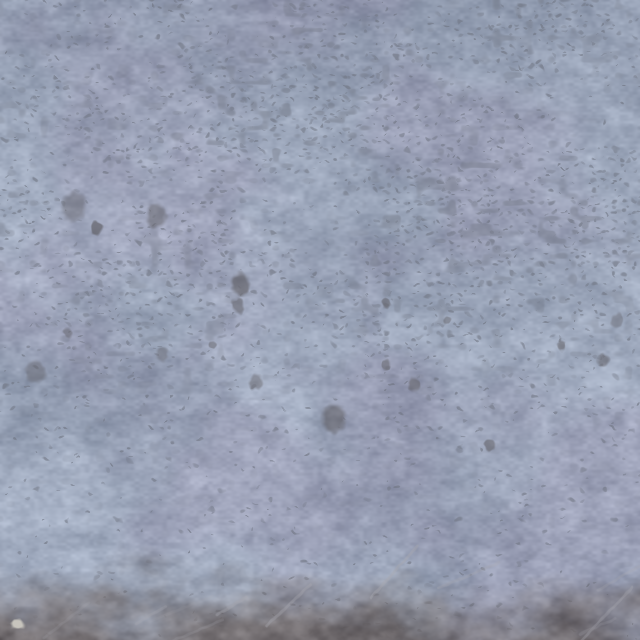
Reproduce this texture procedurally as a WebGL 2 fragment shader.

```glsl
#version 300 es
precision highp float;
// Weathered blue-grey concrete with dark pits, stains and a scuffed brown lower edge.
uniform vec2 u_resolution;
out vec4 fragColor;

float hash(vec2 p) {
    vec3 q = fract(vec3(p.xyx) * 0.1031);
    q += dot(q, q.yzx + 33.33);
    return fract((q.x + q.y) * q.z);
}

vec2 hash2(vec2 p) {
    return vec2(hash(p + 17.3), hash(p + 71.9));
}

float noise(vec2 p) {
    vec2 i = floor(p), f = fract(p);
    f = f * f * (3.0 - 2.0 * f);
    return mix(mix(hash(i), hash(i + vec2(1, 0)), f.x),
               mix(hash(i + vec2(0, 1)), hash(i + vec2(1, 1)), f.x), f.y);
}

float fbm(vec2 p) {
    float sum = 0.0, amp = 0.533;
    for (int i = 0; i < 4; i++) {
        sum += amp * noise(p);
        p = mat2(1.6, 1.2, -1.2, 1.6) * p + 9.7;
        amp *= 0.5;
    }
    return sum;
}

// One jittered, slightly flattened pit per grid cell.
float pits(vec2 p, float cells, float density) {
    vec2 q = p * cells, id = floor(q);
    vec2 d = fract(q) - mix(vec2(0.35), vec2(0.65), hash2(id));
    d.y += d.x * (hash(id + 5.1) - 0.3) * 0.8;
    float radius = mix(0.14, 0.32, hash(id + 2.7));
    float pit = 1.0 - smoothstep(radius * 0.4, radius * 1.25, length(d * vec2(0.8, 1.25)));
    return pit * step(hash(id + 8.4), density) * mix(0.45, 1.0, hash(id + 3.3));
}

// Scattered round stains; the radius varies from stain to stain.
float stains(vec2 p, int count, float seed, float smallest, float largest) {
    float cover = 0.0;
    for (int i = 0; i < count; i++) {
        vec2 key = vec2(float(i) * 3.7, seed);
        vec2 center = vec2(hash(key), mix(0.3, 0.68, hash(key + 4.1)));
        float radius = mix(smallest, largest, hash(key + 9.2));
        vec2 d = (p - center) * vec2(1.08, 0.92);
        float spot = 1.0 - smoothstep(radius * 0.65, radius * 1.2, length(d));
        cover = max(cover, spot * mix(0.4, 1.0, hash(key + 6.6)));
    }
    return cover;
}

// Thin pale scuffs rising to the right along the lower edge.
float scratches(vec2 p) {
    float cover = 0.0;
    for (int i = 0; i < 11; i++) {
        vec2 key = vec2(float(i) * 5.3, 41.0);
        vec2 d = p - vec2(hash(key), mix(0.01, 0.12, hash(key + 2.2)));
        float angle = mix(0.35, 0.85, hash(key + 7.7));
        vec2 along = vec2(cos(angle), sin(angle));
        float reach = mix(0.02, 0.065, hash(key + 3.9));
        float t = clamp(dot(d, along), -reach, reach);
        float line = 1.0 - smoothstep(0.0008, 0.0035, length(d - along * t));
        cover = max(cover, line * mix(0.3, 1.0, hash(key + 5.5)));
    }
    return cover;
}

void main() {
    vec2 p = gl_FragCoord.xy / u_resolution;
    vec2 wobble = vec2(noise(p * 130.0), noise(p * 130.0 + 50.0)) - 0.5;
    vec2 rough = p + wobble * 0.006;

    // Cloudy base with fine, horizontally drawn grain.
    float cloud = fbm(p * 5.0 + 3.0) - 0.5;
    float mottle = fbm(p * vec2(26.0, 32.0)) - 0.5;
    float grain = noise(p * vec2(75.0, 110.0)) - 0.5;
    float fine = noise(p * vec2(140.0, 220.0) + 31.0) - 0.5;
    float tone = cloud * 0.13 + mottle * 0.14 + grain * 0.055 + fine * 0.05;
    tone -= 0.05 * smoothstep(0.8, 1.05, p.y + cloud * 0.4);
    vec3 color = vec3(0.612, 0.654, 0.733) + tone * vec3(1.0, 1.0, 0.97);

    // Faint violet patches, mostly toward the right.
    float violet = smoothstep(0.45, 0.7, fbm(p * 4.0 + 21.0) + 0.15 * (p.x - 0.5));
    color += violet * vec3(-0.008, -0.03, -0.02);

    // Dense small pits above, sparse ones below.
    float crowd = smoothstep(0.2, 0.75, p.y) * smoothstep(0.25, 0.65, fbm(p * 6.0 + 12.0));
    float pit = pits(rough, 62.0, 0.07 + 0.38 * crowd);
    pit = max(pit, pits(rough * mat2(0.94, 0.34, -0.34, 0.94) + 7.0, 88.0, 0.08 + 0.4 * crowd));
    float smudge = smoothstep(0.66, 0.9, noise(p * vec2(58.0, 85.0) + 80.0));
    pit = max(pit, smudge * (0.15 + 0.5 * crowd));
    color = mix(color, vec3(0.43, 0.45, 0.50), pit * 0.62);

    // Larger round stains.
    float stain = max(stains(rough, 14, 13.0, 0.006, 0.012),
                      stains(rough, 5, 27.0, 0.014, 0.027));
    color = mix(color, vec3(0.41, 0.41, 0.44) + grain * 0.05, stain * 0.8);

    // Patchy brown dirt at the lower edge, heavier at the left.
    float height = p.y + (fbm(p * vec2(9.0, 14.0) + 60.0) - 0.5) * 0.17 + 0.025 * p.x;
    float dirt = 1.0 - smoothstep(-0.01, 0.13, height);
    vec3 brown = vec3(0.43, 0.405, 0.41) + mottle * 0.25 + grain * 0.08;
    color = mix(color, brown, dirt * 0.92);
    color = mix(color, vec3(0.66, 0.66, 0.69), scratches(p + wobble * 0.002) * 0.42);

    // Pale chip in the lower left corner.
    vec2 chip = (rough - vec2(0.028, 0.024)) * vec2(0.6, 1.0);
    color = mix(color, vec3(0.78, 0.77, 0.74), 1.0 - smoothstep(0.004, 0.009, length(chip)));

    fragColor = vec4(clamp(color, 0.0, 1.0), 1.0);
}
```
